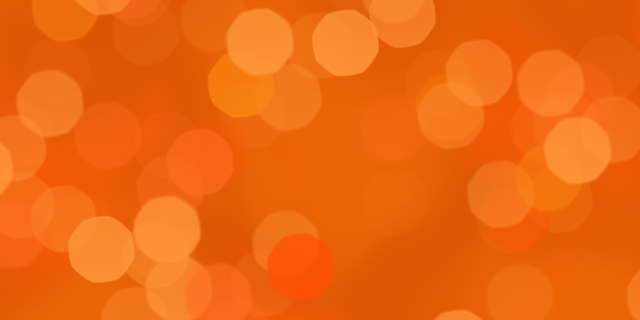
Write a WebGL 1 fragment shader that draws this background.

```glsl
precision highp float;

uniform vec2 u_resolution;

// Lengths are in canvas heights
const int   CLUSTERS    = 24;
const int   LAYERS      = 3;       // faint to bright
const float DISC_RADIUS = 0.104;
const float DISC_SIDES  = 8.0;
const float DISC_TILT   = 0.25;
const float ROUNDNESS   = 0.55;
const float SHARP_BLUR  = 0.004;
const float SOFT_BLUR   = 0.009;
const float RIM_WIDTH   = 0.006;
const float RIM_GAIN    = 0.12;
const float JITTER      = 0.16;
const vec2  CLEARING    = vec2(0.57, 0.46);  // fraction of the canvas
const vec2  SPREAD_STEP = vec2(0.6180, 0.4142);
const float TAU         = 6.2831853;

const vec3 DEEP_ORANGE = vec3(0.862, 0.335, 0.015);
const vec3 WARM_ORANGE = vec3(0.920, 0.393, 0.020);
const vec3 RED_ORANGE  = vec3(0.955, 0.345, 0.025);
const vec3 PEACH       = vec3(1.000, 0.585, 0.230);
const vec3 CORAL       = vec3(1.000, 0.430, 0.140);
const vec3 AMBER       = vec3(0.980, 0.520, 0.070);
const vec3 SCARLET     = vec3(1.000, 0.310, 0.020);

float hash(vec2 key) {
    return fract(sin(dot(key, vec2(12.99, 78.23))) * 4375.85);
}

// Layered sines with a rotating, warped domain, roughly -1 to 1
float softWaves(vec2 p) {
    float sum = 0.0;
    float weight = 0.55;
    for (int i = 0; i < 4; i++) {
        p += 0.35 * sin(p.yx * 1.3 + 1.7);
        sum += weight * sin(p.x) * cos(p.y);
        p = mat2(0.8, 0.6, -0.6, 0.8) * p * 1.55 + 2.1;
        weight *= 0.6;
    }
    return sum;
}

vec3 backdrop(vec2 p) {
    float light = smoothstep(-0.55, 0.60, softWaves(p * 3.8 + 0.6));
    float red = smoothstep(-0.05, 0.80, softWaves(p * 3.6 + vec2(4.3, 1.1)));
    return mix(mix(DEEP_ORANGE, WARM_ORANGE, light), RED_ORANGE, red * 0.9);
}

// Signed distance to a polygon with softened corners
float discDistance(vec2 p) {
    float sector = TAU / DISC_SIDES;
    float angle = mod(atan(p.y, p.x) + DISC_TILT, sector) - 0.5 * sector;
    return length(p) * mix(cos(angle) * 1.03, 1.0, ROUNDNESS) - DISC_RADIUS;
}

vec3 discColor(float pick) {
    if (pick < 0.52) return PEACH;
    if (pick < 0.76) return CORAL;
    if (pick < 0.91) return AMBER;
    return SCARLET;
}

// Evenly spread cluster centre with some jitter
vec2 clusterCenter(float id, vec2 canvas) {
    vec2 spread = fract(0.5 + id * SPREAD_STEP) * 1.06 - 0.03;
    vec2 shift = vec2(hash(vec2(id, 3.1)), hash(vec2(id, 7.7))) - 0.5;
    return spread * canvas + shift * JITTER;
}

void main() {
    vec2 p = gl_FragCoord.xy / u_resolution.y;
    vec2 canvas = vec2(u_resolution.x / u_resolution.y, 1.0);
    vec3 color = backdrop(p);

    for (int layer = 0; layer < LAYERS; layer++) {
        float level = float(layer);
        float strength = 0.17 + 0.15 * level + 0.08 * level * level;

        for (int i = 1; i <= CLUSTERS; i++) {
            float id = float(i);
            vec2 key = vec2(id, 11.3 + level * 5.9);
            vec2 center = clusterCenter(id, canvas);

            // Few bright discs inside the clearing
            vec2 away = (center - CLEARING * canvas) * vec2(1.0, 1.4);
            float presence = mix(0.15, 1.0, smoothstep(0.25, 0.50, length(away)));

            // Fainter discs sit beside the bright one
            float turn = TAU * hash(key);
            float reach = level > 1.5 ? 0.0 : mix(0.08, 0.24, hash(key + 2.3));
            vec2 q = p - center - reach * vec2(cos(turn), sin(turn));

            float d = discDistance(q);
            float blur = mix(SHARP_BLUR, SOFT_BLUR, hash(key + 9.2));
            float fill = 1.0 - smoothstep(-blur, blur, d);
            float rim = fill * smoothstep(-2.0 * RIM_WIDTH, 0.0, d);
            float shade = 0.95 - 0.10 * q.y / DISC_RADIUS;
            float alpha = fill * shade + RIM_GAIN * rim;
            alpha *= strength * presence * mix(0.55, 1.15, hash(key + 4.1));
            color = mix(color, discColor(hash(key + 6.7)), min(alpha, 0.9));
        }
    }

    gl_FragColor = vec4(color, 1.0);
}
```
